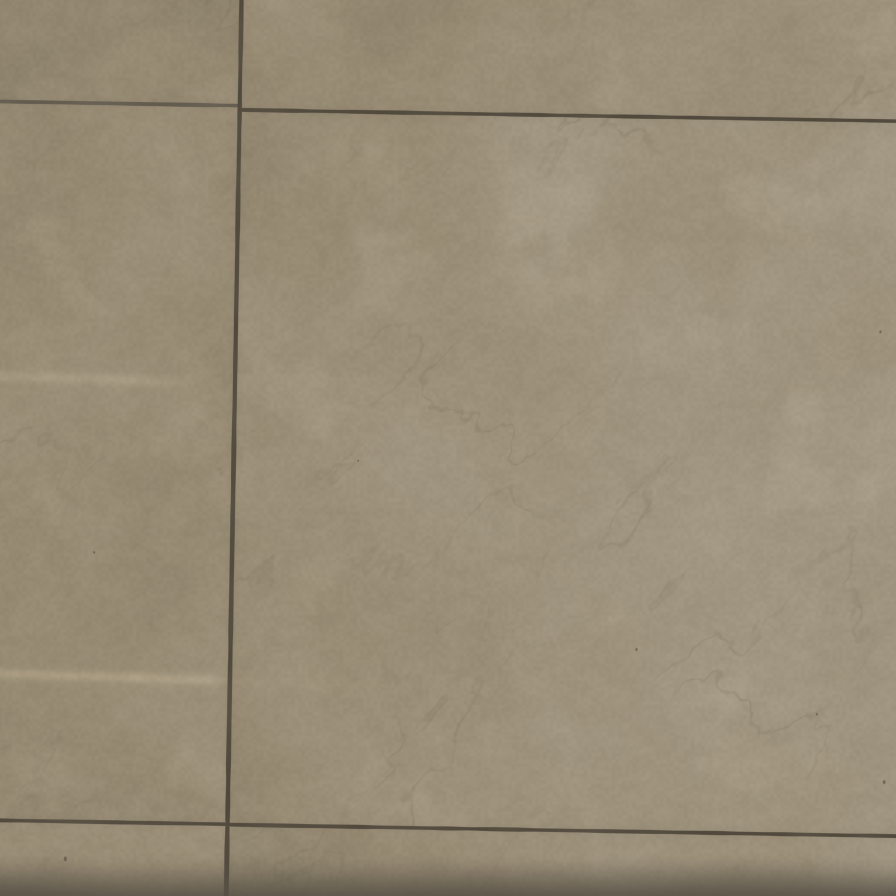
Give the GLSL for this texture, as a Shadertoy shader.

```glsl
const vec3 DARK_STONE  = vec3(0.54, 0.50, 0.41);
const vec3 MID_STONE   = vec3(0.60, 0.55, 0.46);
const vec3 LIGHT_STONE = vec3(0.63, 0.59, 0.51);
const vec3 VEIN_COLOR  = vec3(0.48, 0.44, 0.36);
const vec3 GROUT       = vec3(0.31, 0.28, 0.23);
const vec3 WORN_GROUT  = vec3(0.43, 0.40, 0.35);
const vec3 SHADE       = vec3(0.34, 0.315, 0.27);
const vec3 GLARE       = vec3(0.075, 0.072, 0.062);

const float PITCH       = 0.798;                // tile size including joint
const vec2  CORNER      = vec2(0.2525, 0.084);  // joint crossing near lower left
const vec2  LEAN        = vec2(-0.017, 0.0172); // tilt of the joints
const float SLIP        = 0.0053;               // misalignment of the left column
const vec2  JOINT_HALF  = vec2(0.0025, 0.0021);
const float SHADE_TOP   = 0.050;
const float CLOUDS      = 0.95;
const float VEINS       = 0.24;
const float SPECK_CELLS = 13.0;
const float MOTTLE      = 0.016;
const float GRAIN       = 0.024;

float hash(vec2 p) {
    vec3 q = fract(vec3(p.xyx) * 0.1031);
    q += dot(q, q.yzx + 33.33);
    return fract((q.x + q.y) * q.z);
}

float noise(vec2 p) {
    vec2 i = floor(p), f = fract(p);
    f = f * f * (3.0 - 2.0 * f);
    return mix(mix(hash(i), hash(i + vec2(1, 0)), f.x),
               mix(hash(i + vec2(0, 1)), hash(i + vec2(1, 1)), f.x), f.y);
}

float fbm(vec2 p) {
    float sum = 0.0, amp = 0.5;
    for (int i = 0; i < 5; i++) {
        sum += amp * noise(p);
        p = mat2(1.6, 1.2, -1.2, 1.6) * p + 7.3;
        amp *= 0.5;
    }
    return sum / 0.97;
}

// Thin broken lines along the level set of a diagonal noise field
float veins(vec2 p) {
    vec2 diagonal = vec2(p.x + p.y, 2.2 * (p.y - p.x));
    float field = fbm(diagonal * 4.0 + 0.5 * fbm(p * 8.0));
    float line = 1.0 - smoothstep(0.0, 0.018, abs(field - 0.5));
    return line * smoothstep(0.45, 0.70, fbm(p * 6.0 + 31.0));
}

// Sparse dark pits, one candidate per cell
float specks(vec2 p, float px) {
    vec2 cell = floor(p * SPECK_CELLS);
    vec2 spot = 0.2 + 0.6 * vec2(hash(cell + 3.1), hash(cell + 8.7));
    vec2 d = (fract(p * SPECK_CELLS) - spot) / SPECK_CELLS;
    float radius = 0.0008 + 0.0010 * hash(cell + 5.5);
    float pit = 1.0 - smoothstep(radius - px, radius + px, length(d * vec2(1.0, 0.7)));
    return pit * step(0.95, hash(cell + 1.9));
}

vec3 stone(vec2 uv, vec2 tile, float px) {
    vec2 p = uv + 5.0 * vec2(hash(tile + 20.0), hash(tile + 40.0));
    float cloud = fbm(p * 5.5 + 0.6 * fbm(p * 9.0)) - 0.5;
    float edge = pow(abs(2.0 * uv.y - 1.0), 3.0) * (1.0 - 0.7 * uv.x);
    float tone = 0.38 + 0.56 * uv.x + CLOUDS * cloud - 0.25 * edge;
    tone = clamp(tone, -0.1, 1.1);
    vec3 color = tone < 0.5 ? mix(DARK_STONE, MID_STONE, tone * 2.0)
                            : mix(MID_STONE, LIGHT_STONE, tone * 2.0 - 1.0);

    // Pale blotches, veins, pits and fine grain
    color += 0.02 * smoothstep(0.58, 0.76, fbm(p * 13.0 + 13.0));
    color = mix(color, VEIN_COLOR, VEINS * veins(p));
    color = mix(color, GROUT, 0.6 * specks(p, px));
    color += MOTTLE * (noise(p * vec2(55.0, 75.0)) - 0.5);
    return color + GRAIN * (noise(uv * 260.0) - 0.5);
}

// Soft reflected light bars that end at the upright joint
float glare(vec2 uv) {
    float sum = 0.0;
    for (int i = 0; i < 2; i++) {
        float k = float(i);
        float d = uv.y - (0.580 - 0.332 * k) + 0.03 * uv.x;
        float reach = 1.0 - smoothstep(0.15 + 0.08 * k, 0.24 + 0.02 * k, uv.x);
        float tail = 0.15 * k * (1.0 - smoothstep(0.25, 0.65, uv.x));
        sum += max(reach, tail) * exp(-d * d / 0.00004) * (0.6 + 0.3 * k);
    }
    return sum;
}

void mainImage(out vec4 fragColor, in vec2 fragCoord) {
    vec2 uv = fragCoord / iResolution.xy;
    float px = 0.75 / min(iResolution.x, iResolution.y);

    // Tilted tile grid; the left column sits slightly higher
    vec2 grid = (uv + LEAN * uv.yx - CORNER) / PITCH;
    float slip = grid.x < 0.0 ? SLIP * uv.y : 0.0;
    grid.y -= slip / PITCH;
    vec2 gap = abs(grid - round(grid)) * PITCH;
    vec3 color = stone(uv, floor(grid), px) + GLARE * glare(uv);

    // Joints with uneven width and wear, and a faint soiled rim
    vec2 halfWidth = JOINT_HALF * (0.85 + 0.3 * noise(uv * 40.0));
    vec2 joint = 1.0 - smoothstep(halfWidth - px, halfWidth + px, gap);
    color *= 1.0 - 0.06 * exp(-min(gap.x, gap.y) / 0.004);
    float wear = 0.3 * noise(uv * 30.0 + 9.0) + 130.0 * slip * (1.0 - joint.x);
    color = mix(color, mix(GROUT, WORN_GROUT, clamp(wear, 0.0, 1.0)), max(joint.x, joint.y));

    // Shadow along the lower edge
    float shade = 1.0 - smoothstep(-0.012, SHADE_TOP, uv.y + 0.006 * (noise(uv * 6.0) - 0.5));
    fragColor = vec4(mix(color, SHADE, 0.95 * shade), 1.0);
}
```
